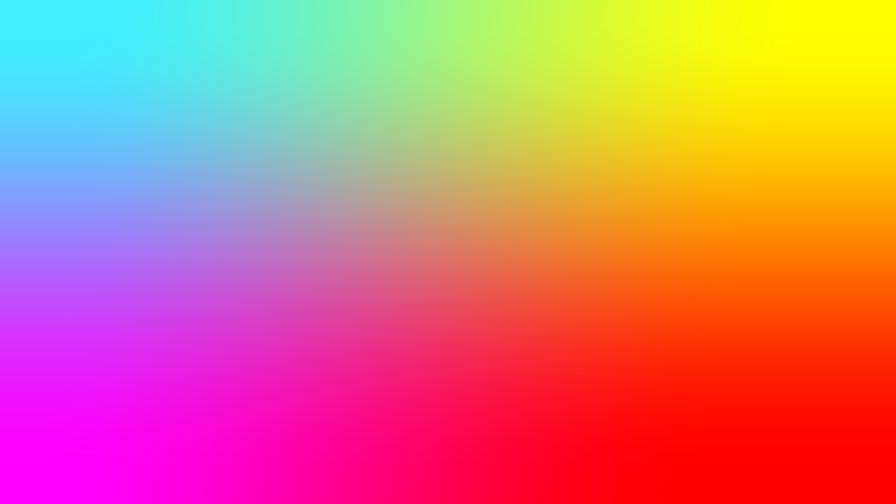
Give the GLSL for this background, as a Shadertoy shader.

```glsl
const vec3 CYAN = vec3(0.25, 0.935, 1.0);
const vec3 YELLOW = vec3(1.0, 1.0, 0.0);
const vec3 MAGENTA = vec3(1.0, 0.0, 1.0);
const vec3 RED = vec3(1.0, 0.0, 0.0);

// Start and end of each blend, as fractions of the canvas
const vec2 BOTTOM_SPAN = vec2(0.03, 0.78);
const vec2 TOP_SPAN = vec2(0.08, 0.92);
const vec2 HEIGHT_SPAN = vec2(0.06, 0.96);

float blendAcross(vec2 span, float position) {
    return smoothstep(span.x, span.y, position);
}

void mainImage(out vec4 fragColor, in vec2 fragCoord) {
    vec2 uv = fragCoord / iResolution.xy;

    // The horizontal blend leans to the right as it rises
    vec2 widthSpan = mix(BOTTOM_SPAN, TOP_SPAN, uv.y);
    float across = blendAcross(widthSpan, uv.x);
    float upward = blendAcross(HEIGHT_SPAN, uv.y);

    // Four corner colours, joined along both axes
    vec3 lower = mix(MAGENTA, RED, across);
    vec3 upper = mix(CYAN, YELLOW, across);
    fragColor = vec4(mix(lower, upper, upward), 1.0);
}
```
